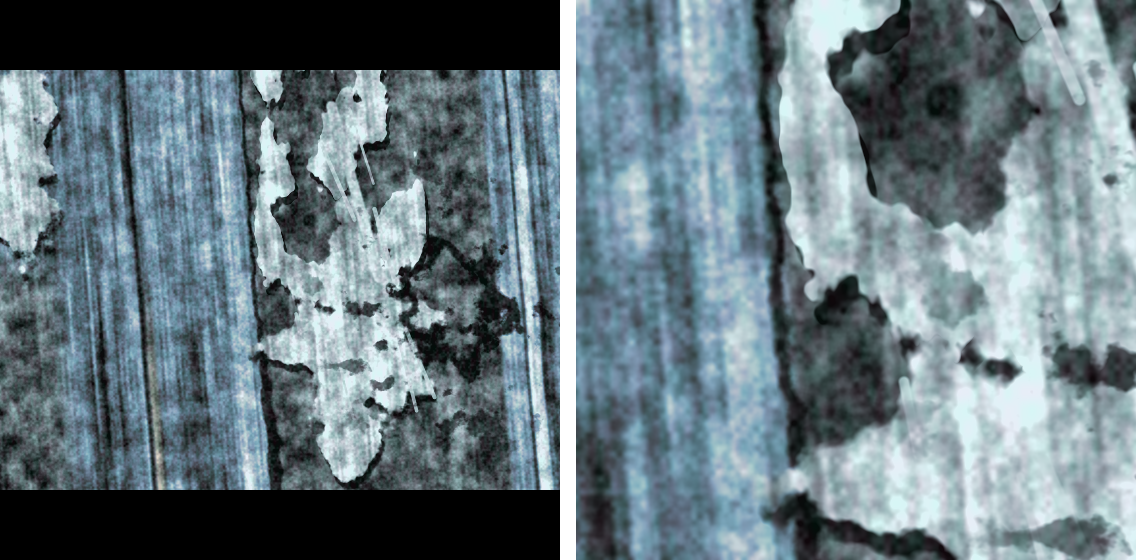
Left: the whole. Right: its middle third, enlarged.
Reproduce this texture procedurally as a WebGL 2 fragment shader.

```glsl
#version 300 es
precision highp float;
// Scratched, flaking metal seen close up, framed by black bars above and below.
uniform vec2 u_resolution;
out vec4 fragColor;

float hash(vec2 cell) {
  vec3 q = fract(vec3(cell.xyx) * vec3(0.1031, 0.1030, 0.0973));
  q += dot(q, q.yzx + 33.33);
  return fract((q.x + q.y) * q.z);
}

float noise(vec2 p) {
  vec2 cell = floor(p), f = fract(p);
  f = f * f * (3.0 - 2.0 * f);
  float low = mix(hash(cell), hash(cell + vec2(1, 0)), f.x);
  float high = mix(hash(cell + vec2(0, 1)), hash(cell + vec2(1, 1)), f.x);
  return mix(low, high, f.y);
}

float fbm(vec2 p) {
  float sum = 0.0, weight = 0.5;
  for (int i = 0; i < 5; i++) {
    sum += weight * noise(p);
    p = mat2(1.6, 1.2, -1.2, 1.6) * p + 17.3;
    weight *= 0.5;
  }
  return sum / 0.97;
}

// Soft interval: 1 between lo and hi.
float band(float x, float lo, float hi, float soft) {
  return smoothstep(lo - soft, lo + soft, x) * (1.0 - smoothstep(hi - soft, hi + soft, x));
}

// Positive inside an ellipse, negative outside.
float blob(vec2 p, vec2 center, vec2 radius) {
  return 1.0 - length((p - center) / radius);
}

float segment(vec2 p, vec2 a, vec2 b) {
  vec2 ab = b - a;
  return length(p - a - ab * clamp(dot(p - a, ab) / dot(ab, ab), 0.0, 1.0));
}

// Sideways position across the streaks, which lean to the right going down.
float laneCoord(vec2 p) {
  return p.x + 0.08 * (p.y - 0.5) + 0.004 * (noise(p * vec2(4.0, 9.0)) - 0.5);
}

float streaks(float lane, float y) {
  return 0.30 * noise(vec2(lane * 24.0, y * 1.3)) + 0.38 * noise(vec2(lane * 75.0, y * 3.0))
       + 0.32 * noise(vec2(lane * 190.0 + 7.0, y * 9.0)) - 0.5;
}

// Coverage of the raised bright flakes.
float flakes(vec2 p) {
  float large = blob(p, vec2(0.635, 0.36), vec2(0.135, 0.12));
  large = max(large, blob(p, vec2(0.64, 0.48), vec2(0.055, 0.15)));
  large = max(large, blob(p, vec2(0.625, 0.205), vec2(0.05, 0.058)));
  large = max(large, blob(p, vec2(0.025, 0.71), vec2(0.065, 0.17)));
  large += 1.3 * (fbm(p * 18.0 + 3.0) - 0.5);
  float zone = band(p.x, 0.44, 0.78, 0.04) * smoothstep(0.36, 0.5, p.y);
  float small = 4.0 * (fbm(p * vec2(15.0, 10.0) + 41.0) - 0.54) - 2.0 * (1.0 - zone);
  return smoothstep(-0.05, 0.07, max(large, small));
}

// Thin slanted scratches scattered over the torn middle.
float scratches(vec2 p) {
  float cover = 0.0;
  for (int i = 0; i < 9; i++) {
    float k = float(i);
    vec2 top = vec2(0.5 + 0.3 * hash(vec2(k, 2.0)), 0.35 + 0.5 * hash(vec2(k, 5.0)));
    vec2 run = vec2(0.2 + 0.3 * hash(vec2(k, 8.0)), -1.0) * (0.05 + 0.1 * hash(vec2(k, 11.0)));
    float width = 0.001 + 0.002 * hash(vec2(k, 14.0));
    cover = max(cover, 1.0 - smoothstep(width, width + 0.002, segment(p, top, top + run)));
  }
  return cover;
}

// Dark ragged pit rim with loose debris around it.
float pits(vec2 p) {
  vec2 center = vec2(0.81, 0.45);
  float ragged = fbm(p * 24.0 + 9.0) - 0.5;
  float rim = abs(length((p - center) / vec2(0.075, 0.085)) - 1.0 + 1.6 * ragged);
  float debris = smoothstep(0.6, 0.7, fbm(p * vec2(25.0, 29.0) + 60.0));
  float near = smoothstep(-2.0, 0.2, blob(p, center, vec2(0.12, 0.13)));
  return max(1.0 - smoothstep(0.1, 0.32, rim), debris * near);
}

vec3 metal(vec2 p) {
  float lane = laneCoord(p);
  float streak = streaks(lane, p.y);
  float mottle = fbm(p * 38.0) - 0.5;
  float grain = noise(p * 270.0) + noise(p * 150.0 + 31.0) - 1.0;

  // Streaked bands on the sides, rough torn ground between.
  float torn = band(lane, 0.46, 0.885, 0.006);
  torn = max(torn, (1.0 - smoothstep(0.07, 0.13, lane)) * (1.0 - smoothstep(0.45, 0.6, p.y)));
  float brushed = 0.45 + 0.85 * streak + 0.45 * mottle;
  float ground = 0.36 + 0.35 * streak + 0.8 * mottle;
  float tone = mix(brushed, ground, torn);
  tone += 0.17 * band(lane, 0.405, 0.447, 0.004) + 0.13 * band(lane, 0.885, 0.925, 0.004);
  tone += 0.32 * band(lane, 0.934, 0.957, 0.003) + 0.12 * band(lane, 0.985, 1.1, 0.004);

  // Long grooves, one opening into a crack toward the bottom.
  float crack = mix(0.020, 0.004, smoothstep(0.15, 0.5, p.y));
  float groove = band(lane, 0.244, 0.252, 0.004) + 0.6 * band(lane, 0.927, 0.932, 0.002);
  groove = max(groove, band(lane + 0.012 * mottle, 0.452, 0.455 + crack, 0.003));
  tone *= 1.0 - 0.78 * groove;

  // Flakes with a dark edge below and to the right.
  float flake = flakes(p);
  float shadow = flakes(p + vec2(-0.006, 0.014)) * (1.0 - flake);
  tone *= 1.0 - 0.72 * shadow;
  tone = mix(tone, 0.76 + 0.75 * streak + 0.65 * mottle, flake);
  float gouge = segment(p, vec2(0.592, 0.81), vec2(0.677, 0.505));
  tone = mix(tone, 0.83 + 0.5 * streak, 1.0 - smoothstep(0.007, 0.012, gouge));
  tone = mix(tone, 0.82, 0.8 * scratches(p));
  tone *= 1.0 - 0.8 * pits(p);
  tone = clamp(tone + 0.13 * grain, 0.04, 0.93);

  // Blue on the streaked bands, neutral on torn and bright metal.
  float blue = (1.0 - torn) * (1.0 - flake) * band(tone, 0.32, 0.72, 0.12);
  vec3 tint = mix(vec3(0.89, 1.03, 1.07), vec3(0.80, 1.03, 1.18), blue);
  tint = mix(tint, vec3(0.94, 1.02, 1.04), smoothstep(0.6, 0.85, tone));
  float rust = band(lane, 0.252, 0.268, 0.005) * (1.0 - smoothstep(0.3, 0.55, p.y));
  tint = mix(tint, vec3(1.06, 1.02, 0.9), 0.7 * rust);
  float fringe = noise(p * vec2(210.0, 90.0) + 80.0) - 0.5;
  return tone * tint + 0.07 * fringe * vec3(1.0, -0.5, 0.1);
}

void main() {
  vec2 p = gl_FragCoord.xy / u_resolution;
  float frame = band(p.y, 0.125, 0.875, 0.5 / u_resolution.y);
  fragColor = vec4(clamp(metal(p), 0.0, 1.0) * frame, 1.0);
}
```
